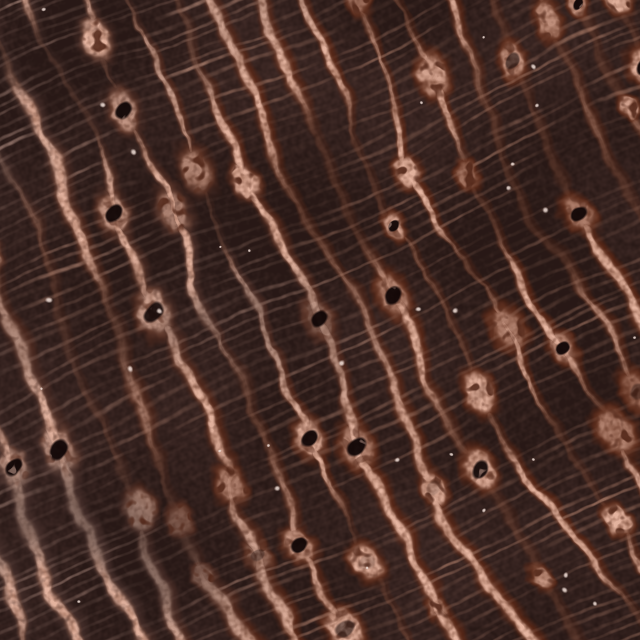
A Shadertoy shader for this texture:

```glsl
#define BAND_GAP 0.074
#define BAND_WIDTH 0.0105
#define RAY_GAP 0.0165
#define RAY_STRENGTH 0.85
#define PORE_STEP 0.15
#define PORE_SHARE 0.42
#define PORE_MIN 0.014
#define PORE_MAX 0.025
#define RAGGED 0.0042
#define GLINT_GRID 22.0
#define GLINT_SHARE 0.05

const vec3 DARK_WOOD = vec3(0.155, 0.095, 0.085);
const vec3 MID_WOOD  = vec3(0.27, 0.18, 0.165);
const vec3 RUST      = vec3(0.37, 0.155, 0.08);
const vec3 RAY_TAN   = vec3(0.58, 0.46, 0.42);
const vec3 BAND_TAN  = vec3(0.56, 0.37, 0.29);
const vec3 BAND_PALE = vec3(0.90, 0.71, 0.63);
const vec3 ASH       = vec3(0.47, 0.39, 0.36);
const vec3 HOLE      = vec3(0.06, 0.02, 0.02);

float hash(vec2 p) {
    vec3 q = fract(p.xyx * 0.1031);
    q += dot(q, q.yzx + 33.33);
    return fract((q.x + q.y) * q.z);
}

vec2 gradient(vec2 cell) {
    float a = 6.2832 * hash(cell);
    return vec2(cos(a), sin(a));
}

// Gradient noise, roughly -1 to 1
float noise(vec2 p) {
    vec2 i = floor(p), f = p - i;
    vec2 s = f * f * f * (f * (f * 6.0 - 15.0) + 10.0);
    vec2 e = vec2(0.0, 1.0);
    float low  = mix(dot(gradient(i), f), dot(gradient(i + e.yx), f - e.yx), s.x);
    float high = mix(dot(gradient(i + e), f - e), dot(gradient(i + e.yy), f - e.yy), s.x);
    return 1.5 * mix(low, high, s.y);
}

// Position across the grain of one wavering band
float bandCentre(float id, float v) {
    float sway = 0.36 * noise(vec2(v * 3.5, id * 7.31));
    float wobble = 0.13 * noise(vec2(v * 15.0, id * 3.73));
    return (id + 0.5 + sway + wobble) * BAND_GAP;
}

// Thin broken rays crossing the bands, each with its own strength
float rays(float u, float v) {
    float r = v / RAY_GAP + 0.5 * noise(vec2(u * 5.0, v * 18.0));
    float id = floor(r);
    float d = abs(r - id - 0.5 + 0.45 * (hash(vec2(id, 5.0)) - 0.5));
    float strength = mix(0.25, 1.0, hash(vec2(id, 11.0)));
    strength *= clamp(0.55 + 0.8 * noise(vec2(u * 9.0, id * 3.31)), 0.0, 1.0);
    strength *= clamp(0.8 + 0.9 * noise(vec2(u, v) * 5.0 + 61.0), 0.2, 1.2);
    return strength * (1.0 - smoothstep(0.03, 0.27, d));
}

void mainImage(out vec4 fragColor, in vec2 fragCoord) {
    vec2 p = fragCoord / iResolution.y;

    // Grain coordinates: u across the bands, v along them
    vec2 q = p + 0.025 * vec2(noise(p * 2.3 + 4.7), noise(p * 2.1 + 19.3));
    float u = 0.86 * q.x + q.y * mix(0.34, 0.54, q.x);
    float v = 0.91 * q.y - 0.41 * q.x;

    float fine = noise(p * 80.0);
    float grit = noise(p * 145.0 + 8.1);
    float rough = noise(p * 42.0 + 3.3);
    float warmth = smoothstep(-0.05, 0.55, p.x + 0.4 * noise(p * 2.7 + 31.0));
    vec2 jag = RAGGED * vec2(rough + 0.6 * fine, noise(p * 47.0 + 77.0));

    // Bands and the pores strung along them
    float band = 0.0, rim = 0.0, halo = 0.0, hole = 0.0, crumbs = 0.0;
    float column = floor(u / BAND_GAP), row = floor(v / PORE_STEP);
    for (int i = -1; i <= 1; i++) {
        float id = column + float(i);
        float d = u - bandCentre(id, v) + 0.6 * jag.x;
        float life = smoothstep(-0.45, 0.3, noise(vec2(v * 3.4, id * 5.17)));
        float width = BAND_WIDTH * mix(0.55, 1.1, hash(vec2(id, 2.0)));
        width *= 0.7 + 0.4 * life + 0.35 * noise(vec2(v * 24.0, id * 9.1));
        float core = 1.0 - smoothstep(0.15 * width, 1.1 * width, abs(d));
        float edge = 1.0 - smoothstep(0.6 * width, 1.9 * width, abs(d - 0.003));
        band = max(band, core * mix(0.22, 1.0, life));
        rim = max(rim, edge * mix(0.3, 1.0, life));

        for (int j = -1; j <= 1; j++) {
            vec2 cell = vec2(id, row + float(j));
            if (hash(cell + 40.0) > PORE_SHARE) continue;
            float v0 = (cell.y + 0.2 + 0.6 * hash(cell + 71.0)) * PORE_STEP;
            vec2 o = vec2(u - bandCentre(id, v0), v - v0);
            float radius = mix(PORE_MIN, PORE_MAX, hash(cell + 93.0));
            float open = smoothstep(0.35, 0.55, hash(cell + 57.0));
            float ring = length((o + 1.3 * jag) * vec2(1.0, 0.72));
            vec2 tilted = vec2(o.x + 0.4 * o.y, o.y - 0.4 * o.x) + 0.4 * jag;
            float lumen = length(tilted * vec2(0.8, 1.15));
            float body = 1.0 - smoothstep(0.7 * radius, 1.35 * radius, ring);
            halo = max(halo, body * mix(0.55, 1.0, hash(cell + 22.0)));
            rim = max(rim, 1.0 - smoothstep(radius, 1.75 * radius, ring));
            hole = max(hole, open * (1.0 - smoothstep(0.48 * radius, 0.72 * radius, lumen)));
            crumbs = max(crumbs, body * (1.0 - 0.45 * open));
        }
    }

    // Dark fibres, rust fringes, then rays
    float mottle = 0.24 + 0.45 * noise(p * 4.0) + 0.22 * fine + 0.22 * grit;
    vec3 col = mix(DARK_WOOD, MID_WOOD, clamp(mottle, 0.0, 1.0));
    vec3 fringe = mix(MID_WOOD, RUST, warmth);
    col = mix(col, fringe, 0.8 * rim);
    vec3 rayColor = mix(RAY_TAN, BAND_TAN, 0.6 * warmth);
    float ray = rays(u + 0.5 * jag.x, v + 0.3 * jag.y) * (0.85 + 0.3 * fine);
    col = mix(col, rayColor, clamp(RAY_STRENGTH * ray, 0.0, 1.0));

    // Pale lumpy tissue, duller on the cool side
    float pale = max(band, halo);
    float lumps = 0.75 + 0.3 * rough + 0.35 * noise(p * 95.0 + 23.0) + 0.25 * grit;
    float bright = clamp(lumps, 0.0, 1.0) * smoothstep(0.2, 0.8, pale);
    vec3 tissue = mix(BAND_TAN, BAND_PALE, bright);
    float dull = 0.7 * (1.0 - warmth) * smoothstep(-0.2, 0.4, noise(p * 3.7 + 50.0));
    tissue = mix(tissue, ASH, dull);
    float cover = pale * (1.0 - 0.35 * dull) * clamp(1.0 + 0.25 * fine + 0.2 * grit, 0.0, 1.0);
    col = mix(col, tissue, cover);

    // Crumbled filling and open holes
    float pits = crumbs * smoothstep(0.05, 0.5, noise(p * 62.0 + 14.0));
    col = mix(col, mix(DARK_WOOD, RUST, 0.7), 0.85 * pits);
    col = mix(col, HOLE, 0.95 * hole);
    float sheen = hole * smoothstep(0.45, 0.75, noise(p * 70.0 + 5.0));
    col = mix(col, RAY_TAN, 0.8 * sheen);

    // Small wet glints of uneven size
    vec2 g = p * GLINT_GRID, tile = floor(g);
    vec2 spot = 0.2 + 0.6 * vec2(hash(tile + 3.0), hash(tile + 17.0));
    float size = mix(0.06, 0.15, hash(tile + 51.0));
    float lit = step(hash(tile + 29.0), GLINT_SHARE);
    float glint = lit * (1.0 - smoothstep(0.2 * size, size, length(g - tile - spot + 9.0 * jag)));
    col = mix(col, vec3(0.95, 0.88, 0.85), 0.85 * glint);

    fragColor = vec4(col, 1.0);
}
```
